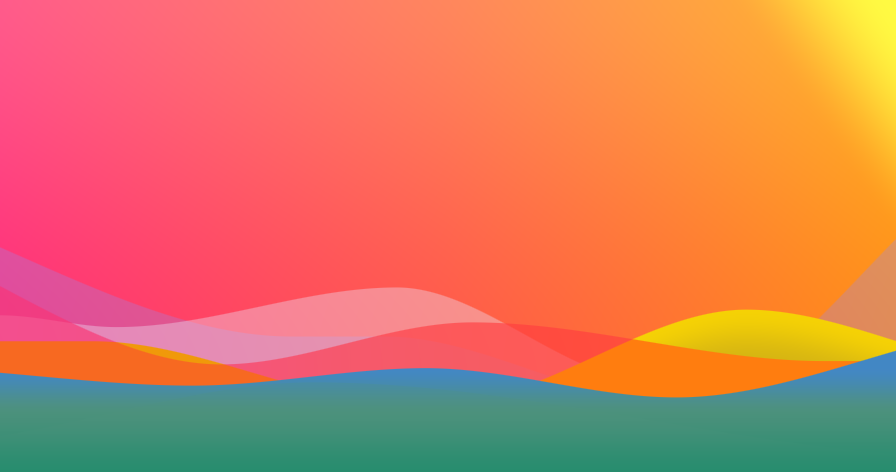
Reproduce this background procedurally as a Shadertoy shader.

```glsl
// Warm sunset gradient with a corner glow above translucent rolling waves.

// A smooth rise (or fall, if negative) between two positions.
float swell(float x, float from, float to, float rise) {
    return rise * smoothstep(from, to, x);
}

// Antialiased coverage of the area below a given height.
float below(float y, float height) {
    float gap = height - y;
    return clamp(0.5 + gap / max(fwidth(gap), 1e-5), 0.0, 1.0);
}

// Three-stop gradient with the middle stop at one half.
vec3 ramp(vec3 a, vec3 b, vec3 c, float t) {
    return t < 0.5 ? mix(a, b, t * 2.0) : mix(b, c, t * 2.0 - 1.0);
}

vec3 skyColor(vec2 p) {
    const vec3 pink = vec3(1.0, 0.18, 0.47);
    const vec3 coral = vec3(1.0, 0.35, 0.29);
    const vec3 orange = vec3(1.0, 0.55, 0.09);
    const vec3 sunlight = vec3(1.0, 0.98, 0.26);
    vec3 sky = ramp(pink, coral, orange, p.x);
    sky += vec3(0.0, 0.19, 0.08) * smoothstep(0.2, 1.15, p.y);
    // Diagonal light entering at the upper right
    float beam = (p.x - 0.827) / 0.173 + (p.y - 1.0) / 0.47;
    return mix(sky, sunlight, smoothstep(-0.08, 0.95, beam));
}

float violetHeight(float x) {
    return 0.621 + swell(x, -0.273, 0.326, -0.334)
         + swell(x, 0.43, 0.755, -0.141) + swell(x, 0.755, 1.172, 0.552);
}

float paleHeight(float x) {
    return 0.332 + swell(x, 0.0, 0.13, -0.025)
         + swell(x, 0.13, 0.443, 0.084) + swell(x, 0.443, 0.729, -0.2);
}

float redHeight(float x) {
    return 0.56 + swell(x, -0.247, 0.247, -0.332)
         + swell(x, 0.247, 0.527, 0.089) + swell(x, 0.527, 0.92, -0.082);
}

float goldHeight(float x) {
    return 0.277 + swell(x, 0.104, 0.456, -0.131)
         + swell(x, 0.495, 0.833, 0.198) + swell(x, 0.833, 1.172, -0.136);
}

float seaHeight(float x) {
    return 0.223 + swell(x, -0.13, 0.215, -0.04) + swell(x, 0.215, 0.475, 0.037)
         + swell(x, 0.475, 0.755, -0.062) + swell(x, 0.755, 1.172, 0.157);
}

vec3 seaColor(vec2 p) {
    const vec3 green = vec3(0.15, 0.55, 0.43);
    const vec3 teal = vec3(0.31, 0.57, 0.49);
    const vec3 blue = vec3(0.26, 0.53, 0.77);
    vec3 sea = mix(green, teal, smoothstep(-0.02, 0.16, p.y));
    sea = mix(sea, blue, smoothstep(0.12, 0.225, p.y));
    // Faint submerged swell
    float depth = 0.06 + swell(p.x, -0.1, 0.35, 0.13) + swell(p.x, 0.35, 1.1, -0.16);
    return mix(sea, teal, 0.22 * below(p.y, depth) * smoothstep(0.0, 0.15, p.y));
}

void mainImage(out vec4 fragColor, in vec2 fragCoord) {
    vec2 p = fragCoord / iResolution.xy;
    vec3 color = skyColor(p);

    // Translucent violet and pale waves
    color = mix(color, vec3(0.59, 0.53, 0.94), 0.3 * below(p.y, violetHeight(p.x)));
    color = mix(color, vec3(0.93, 0.86, 0.94), 0.4 * below(p.y, paleHeight(p.x)));

    // Red veil, pinker towards the left
    float veil = below(p.y, redHeight(p.x));
    vec3 red = mix(vec3(0.98, 0.2, 0.46), vec3(1.0, 0.24, 0.25), smoothstep(0.0, 0.55, p.x));
    color = mix(color, red, 0.66 * veil);

    // Golden hills, turning orange under the veil
    float hill = goldHeight(p.x);
    float right = smoothstep(0.25, 0.65, p.x);
    vec3 gold = mix(vec3(0.94, 0.6, 0.04), vec3(0.96, 0.82, 0.02), right);
    gold = mix(gold, vec3(0.84, 0.71, 0.07), right * smoothstep(0.0, 0.11, hill - p.y));
    vec3 amber = mix(vec3(0.97, 0.41, 0.13), vec3(1.0, 0.49, 0.06), right);
    color = mix(color, mix(gold, amber, veil), below(p.y, hill));

    // Foreground water
    color = mix(color, seaColor(p), below(p.y, seaHeight(p.x)));
    fragColor = vec4(clamp(color, 0.0, 1.0), 1.0);
}
```
